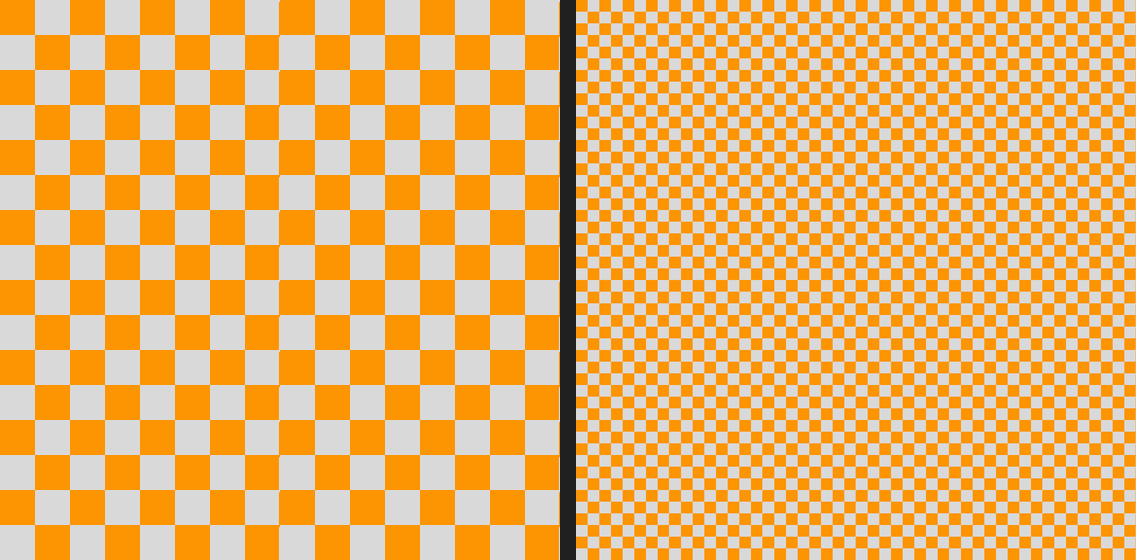
Left, the tile; right, the same tile 3 across and 3 down.
Reproduce this pattern procedurally as a three.js fragment shader.

```glsl
// Two-colour checkerboard of 16 by 16 squares, drawn as a product of square waves.
// A hairline slip ends each half of the board: a thin strip that already shows
// the next column, lowered by a fraction of a square.

#define CHECKS 16.0                    // squares across and down
#define BLOCK 8.0                      // squares between slips
#define SLIP_WIDTH 0.03125             // strip width, in squares
#define SLIP_DROP 0.0625               // strip lowering, in squares
#define ORANGE vec3(0.992, 0.580, 0.004)
#define GREY vec3(0.851, 0.851, 0.851)

varying vec2 vUv;

// Smoothed square wave of period 2: +1 on even squares, -1 on odd ones
float squareWave(float x, float blur) {
  float ramp = abs(mod(x - 0.5, 2.0) - 1.0) - 0.5;
  return clamp(2.0 * ramp / blur, -1.0, 1.0);
}

// Coverage of the strip just left of each block boundary
float slipMask(float x, float blur) {
  float center = BLOCK - 0.5 * SLIP_WIDTH;
  float offset = abs(mod(x - center + 0.5 * BLOCK, BLOCK) - 0.5 * BLOCK);
  return clamp(0.5 - (offset - 0.5 * SLIP_WIDTH) / blur, 0.0, 1.0);
}

void main() {
  vec2 p = vUv * CHECKS;
  vec2 blur = max(fwidth(p), vec2(0.0001));

  // Regular board
  float board = squareWave(p.x, blur.x) * squareWave(p.y, blur.y);

  // Each block starts on an even column, so the strip varies only vertically
  float slip = squareWave(p.y + SLIP_DROP, blur.y);
  float check = mix(board, slip, slipMask(p.x, blur.x));

  gl_FragColor = vec4(mix(ORANGE, GREY, 0.5 + 0.5 * check), 1.0);
}
```
